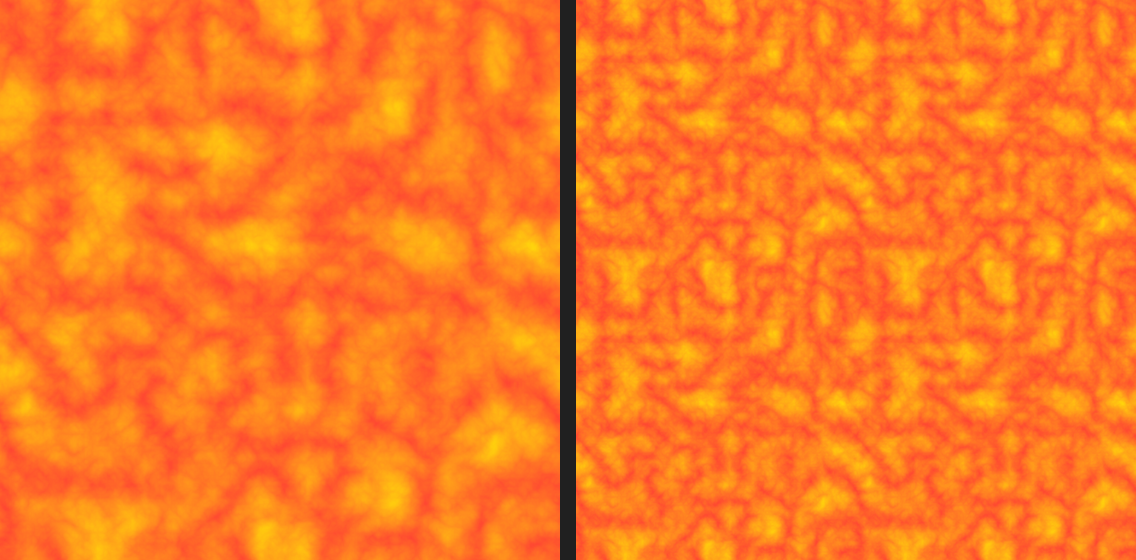
Left: one tile. Right: repeated 2 by 2.
This texture is drawn by a three.js fragment shader. Its source:

```glsl
// Seamless fiery turbulence: soft yellow billows parted by thin red creases.
// Octaves of folded (absolute) gradient noise are summed on wrapping lattices,
// and the sum blends linearly from ember red to flame yellow.

#define BASE_CELLS 6.0    // whole lattice cells across the tile
#define OCTAVES 6
#define GAIN 0.5          // amplitude ratio between octaves
#define CONTRAST 0.95     // turbulence to colour blend
#define CREASE_SOFT 0.015 // rounding of the folded creases
#define SEED 17.0
#define EMBER_RED vec3(1.0, 0.25, 0.2)
#define FLAME_YELLOW vec3(1.0, 1.0, 0.0)

varying vec2 vUv;

// Sine-free hash to 0..1
float hash(vec3 p) {
  p = fract(p * 0.1031);
  p += dot(p, p.zyx + 31.32);
  return fract((p.x + p.y) * p.z);
}

// Unit gradient at a lattice corner, wrapped to the period
vec2 gradient(vec2 corner, float period, float seed) {
  vec2 wrapped = floor(mod(corner + 0.5, period));
  float angle = 6.28319 * hash(vec3(wrapped, seed));
  return vec2(cos(angle), sin(angle));
}

// Periodic gradient noise with quintic interpolation
float gradientNoise(vec2 p, float period, float seed) {
  vec2 cell = floor(p);
  vec2 f = p - cell;
  vec2 w = f * f * f * (f * (f * 6.0 - 15.0) + 10.0);
  vec2 right = vec2(1.0, 0.0);
  vec2 up = vec2(0.0, 1.0);
  float a = dot(gradient(cell, period, seed), f);
  float b = dot(gradient(cell + right, period, seed), f - right);
  float c = dot(gradient(cell + up, period, seed), f - up);
  float d = dot(gradient(cell + 1.0, period, seed), f - 1.0);
  return mix(mix(a, b, w.x), mix(c, d, w.x), w.y);
}

// Sum of folded octaves, each shifted so the lattices do not line up
float turbulence(vec2 uv) {
  float sum = 0.0;
  float amplitude = 1.0;
  float period = BASE_CELLS;
  for (int i = 0; i < OCTAVES; i++) {
    float seed = SEED + 7.0 * float(i);
    vec2 shift = vec2(hash(vec3(seed, 1.0, 2.0)), hash(vec3(seed, 3.0, 4.0)));
    float n = gradientNoise(uv * period + shift, period, seed);
    sum += amplitude * (sqrt(n * n + CREASE_SOFT * CREASE_SOFT) - CREASE_SOFT * 0.5);
    amplitude *= GAIN;
    period *= 2.0;
  }
  return sum;
}

void main() {
  float heat = clamp(CONTRAST * turbulence(vUv), 0.0, 1.0);
  gl_FragColor = vec4(mix(EMBER_RED, FLAME_YELLOW, heat), 1.0);
}
```
